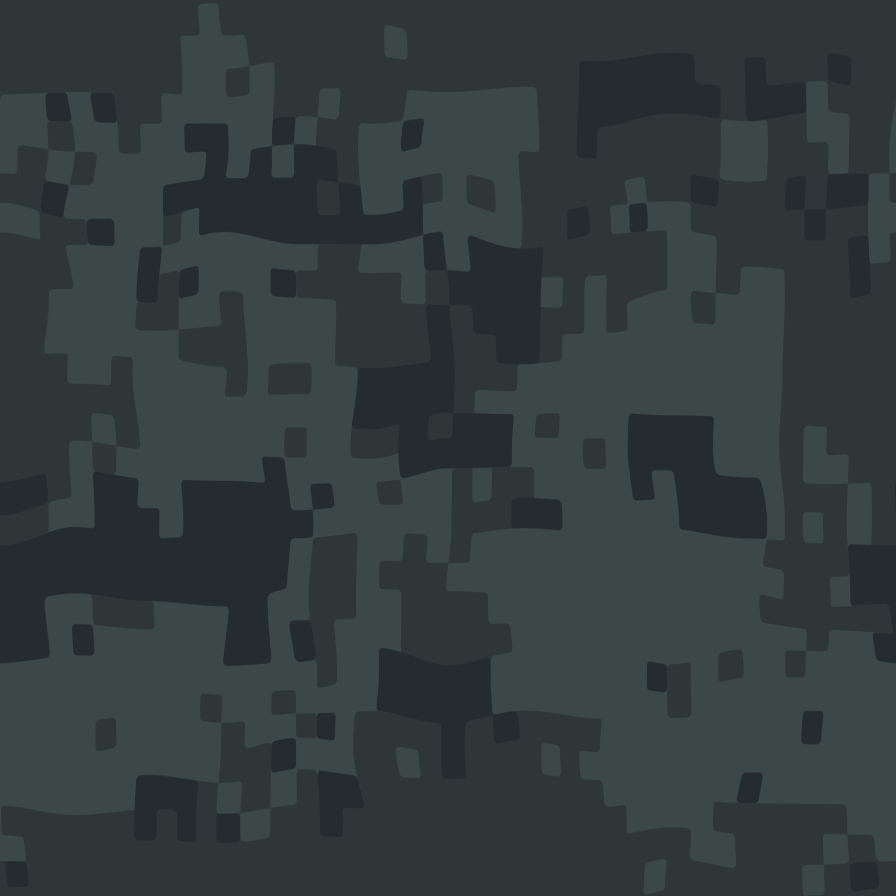
Reproduce this pattern procedurally as a three.js fragment shader.

```glsl
varying vec2 vUv;

#define GRID vec2(40.0, 30.0)
#define LIGHT vec3(0.235, 0.283, 0.283)
#define MID vec3(0.184, 0.213, 0.217)
#define DARK vec3(0.145, 0.173, 0.184)
#define LIGHT_LEVEL 0.46
#define DARK_LEVEL 0.645
#define LIGHT_GRAIN 0.18
#define DARK_GRAIN 0.12
#define WOBBLE 0.75
#define CORNER 0.17
#define SOFTNESS 0.13

float hash(vec2 p) {
  vec3 q = fract(p.xyx * 0.1031);
  q += dot(q, q.yzx + 33.33);
  return fract((q.x + q.y) * q.z);
}

// Cubing modulo a suitable prime permutes the lattice, so values are evenly spread
float lattice(vec2 p, vec2 period, float prime, float seed) {
  p = mod(p, period);
  float i = mod(p.x + period.x * p.y + seed + 0.5, prime) - 0.5;
  float square = mod(i * i + 0.5, prime) - 0.5;
  return floor(mod(square * i + 0.5, prime)) / (prime - 1.0);
}

// Value noise that wraps over the unit square
float noise(vec2 uv, vec2 period, float prime, float seed) {
  vec2 p = uv * period;
  vec2 i = floor(p);
  vec2 f = smoothstep(0.0, 1.0, p - i);
  vec2 e = vec2(1.0, 0.0);
  float low = mix(lattice(i, period, prime, seed), lattice(i + e.xy, period, prime, seed), f.x);
  float high = mix(lattice(i + e.yx, period, prime, seed), lattice(i + e.xx, period, prime, seed), f.x);
  return mix(low, high, f.y);
}

// Centre of the staggered block that holds a cell, in canvas units
vec2 blockCentre(vec2 cell, vec2 size, float seed) {
  float row = floor(cell.y / size.y);
  float shift = floor(size.x * hash(vec2(row, seed)));
  float column = floor((cell.x + shift) / size.x);
  return ((vec2(column, row) + 0.5) * size - vec2(shift, 0.0)) / GRID;
}

// Mostly calm offsets with a few strong jumps, for single and paired cells
float grain(vec2 cell, float seed) {
  float single = 2.0 * hash(cell + seed) - 1.0;
  float pair = 2.0 * hash(floor(cell * 0.5) + seed + 57.0) - 1.0;
  return single * single * single + pair * pair * pair;
}

// Coverage of one cell: x is the light patch, y the dark patch
vec2 cellMask(vec2 cell) {
  cell = mod(cell, GRID);
  vec2 a = blockCentre(cell, vec2(4.0, 3.0), 11.0);
  vec2 b = blockCentre(cell, vec2(5.0, 2.0), 23.0);
  float light = 0.55 * noise(a, vec2(4.0, 5.0), 23.0, 0.0)
              + 0.45 * noise(a, vec2(8.0), 71.0, 5.0)
              + LIGHT_GRAIN * grain(cell, 3.0);
  float dark = 0.55 * noise(b, vec2(4.0, 8.0), 41.0, 4.0)
             + 0.45 * noise(b, vec2(8.0, 10.0), 83.0, 9.0)
             + DARK_GRAIN * grain(cell, 131.0);
  return step(vec2(LIGHT_LEVEL, DARK_LEVEL), vec2(light, dark));
}

void main() {
  // Uneven cell sizes and slightly crooked edges
  vec2 bend = vec2(noise(vUv, vec2(12.0), 149.0, 2.0), noise(vUv, vec2(12.0), 149.0, 71.0)) - 0.5;
  vec2 p = vUv * GRID + WOBBLE * bend - 0.5;

  // Blend neighbouring cells steeply, which rounds the corners
  vec2 cell = floor(p);
  vec2 f = smoothstep(0.5 - CORNER, 0.5 + CORNER, p - cell);
  vec2 e = vec2(1.0, 0.0);
  vec2 low = mix(cellMask(cell), cellMask(cell + e.xy), f.x);
  vec2 high = mix(cellMask(cell + e.yx), cellMask(cell + e.xx), f.x);
  vec2 mask = smoothstep(0.5 - SOFTNESS, 0.5 + SOFTNESS, mix(low, high, f.y));

  vec3 color = mix(MID, LIGHT, mask.x);
  gl_FragColor = vec4(mix(color, DARK, mask.y), 1.0);
}
```
